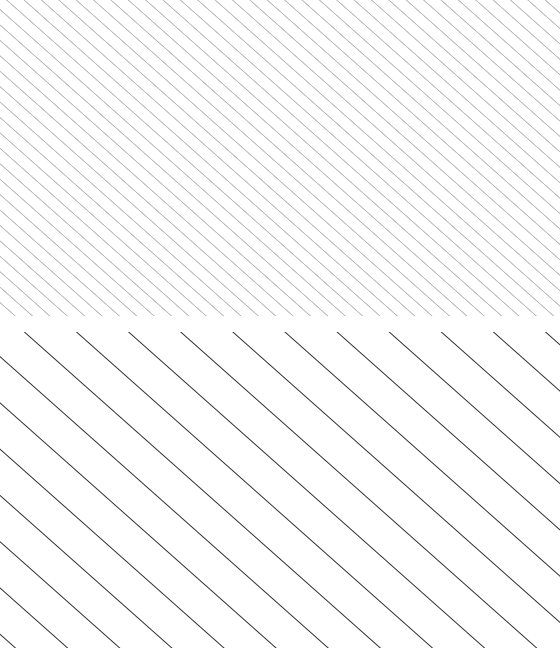
Top: the whole. Bottom: its middle third, enlarged.
A Shadertoy shader for this pattern:

```glsl
#define LINE_ANGLE 41.6      // degrees below horizontal
#define LINE_PERIOD 0.0365   // spacing across the lines, in canvas heights
#define LINE_WIDTH 0.00086   // in canvas heights
#define LINE_PHASE 0.51      // offset from the centre, in periods
#define INK vec3(0.02)
#define PAPER vec3(1.0)

// Signed distance to the nearest of the parallel lines
float lineDistance(vec2 p) {
    float angle = radians(LINE_ANGLE);
    float across = dot(p, vec2(sin(angle), cos(angle))) / LINE_PERIOD;
    return (fract(across - LINE_PHASE + 0.5) - 0.5) * LINE_PERIOD;
}

// Share of a pixel covered by a line, keeping hairlines at their true weight
float lineCoverage(float dist, float pixel) {
    float reach = 0.707 * pixel;
    return smoothstep(-reach, reach, dist + 0.5 * LINE_WIDTH)
         - smoothstep(-reach, reach, dist - 0.5 * LINE_WIDTH);
}

void mainImage(out vec4 fragColor, in vec2 fragCoord) {
    vec2 p = (fragCoord - 0.5 * iResolution.xy) / iResolution.y;
    float coverage = lineCoverage(lineDistance(p), 1.0 / iResolution.y);
    fragColor = vec4(mix(PAPER, INK, coverage), 1.0);
}
```
